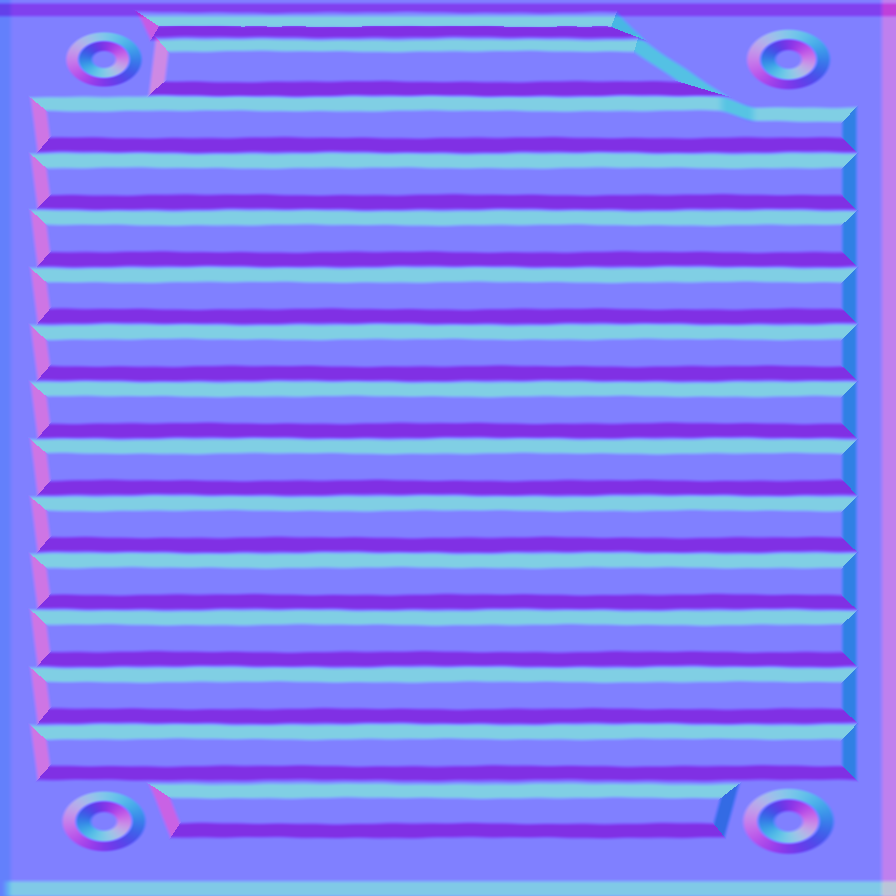
Reproduce this texture map procedurally as a Shadertoy shader.

```glsl
// Tangent-space normal map of a louvered vent plate with four corner screws.
#define SLATS 12
#define PITCH 0.06374
#define SLAT_HEIGHT 0.0458
#define FIRST_TOP 0.8841
#define BEVEL 0.0112
#define STEEPNESS 0.62
#define WOBBLE 0.0005

// Soft-edged ridge of half width w around zero.
float band(float d, float w) {
    return 1.0 - smoothstep(0.42 * w, w, abs(d));
}

// Tilt along the rim of a raised panel; slant leans the left and right ends.
vec2 panelTilt(vec2 p, vec2 lo, vec2 hi, vec2 slant) {
    vec2 leftDir = normalize(vec2(-1.0, -slant.x));
    vec2 rightDir = normalize(vec2(1.0, slant.y));
    float leftD = dot(p - vec2(lo.x, hi.y), leftDir);
    float rightD = dot(p - hi, rightDir);
    float topD = p.y - hi.y;
    float bottomD = lo.y - p.y;

    float d = topD;
    vec2 dir = vec2(0.0, 1.0);
    if (bottomD > d) { d = bottomD; dir = vec2(0.0, -1.0); }
    if (leftD > d) { d = leftD; dir = leftDir; }
    if (rightD > d) { d = rightD; dir = rightDir; }
    return dir * band(d, BEVEL) * STEEPNESS;
}

// Raised oval ring with a dished centre.
vec2 screwTilt(vec2 p, vec2 center, vec2 radius) {
    vec2 q = (p - center) / radius;
    float r = length(q);
    vec2 dir = q / max(r, 0.001);
    return dir * (0.55 * band(r - 0.88, 0.24) - 0.58 * band(r - 0.52, 0.27));
}

// Inward slopes along the border of the plate.
vec2 frameTilt(vec2 p) {
    vec2 tilt = vec2(0.0);
    tilt.y -= 0.50 * band(p.y - 0.989, 0.010);
    tilt.y += 0.58 * band(p.y - 0.008, 0.012) * smoothstep(0.0, 0.015, p.x);
    tilt.x -= 0.50 * band(p.x - 0.994, 0.014);
    tilt.x += 0.22 * band(p.x - 0.002, 0.014);
    return tilt;
}

// Uneven casting of the long edges, from layered sines.
float unevenness(vec2 p) {
    return sin(p.x * 23.0 + p.y * 71.0) + 0.6 * sin(p.x * 61.0 - p.y * 113.0)
         + 0.4 * sin(p.x * 147.0 + p.y * 39.0);
}

void mainImage(out vec4 fragColor, in vec2 fragCoord) {
    vec2 p = fragCoord / iResolution.xy;
    vec2 tilt = frameTilt(p);
    vec2 q = p + vec2(0.0, WOBBLE * unevenness(p));

    // Louver slats; the first one steps down at its right end
    for (int i = 0; i < SLATS; i++) {
        float top = FIRST_TOP - float(i) * PITCH;
        float bottom = top - SLAT_HEIGHT;
        float corner = 0.0;
        if (i == 0) {
            top -= 0.0117 * smoothstep(0.800, 0.845, p.x);
            corner = band(p.x - 0.823, 0.025) * band(p.y - top, BEVEL);
        }
        tilt += panelTilt(q, vec2(0.043, bottom), vec2(0.948, top), vec2(0.13, 0.0));
        tilt += corner * vec2(0.32, -0.08);
    }

    // Short panels above and below the slats
    tilt += panelTilt(q, vec2(0.166, 0.9635), vec2(0.685, 0.9779), vec2(0.5, 1.0));
    tilt += panelTilt(q, vec2(0.181, 0.9010), vec2(0.710, 0.9505), vec2(-0.12, 1.5));
    tilt += panelTilt(q, vec2(0.178, 0.0729), vec2(0.8145, 0.1172), vec2(0.4, -0.27));

    // Corner screws, larger toward the lower right
    for (int i = 0; i < 4; i++) {
        vec2 side = vec2(i % 2, i / 2);
        vec2 center = mix(vec2(0.116, 0.0833), vec2(0.880, 0.9336), side);
        float size = 0.044 + 0.004 * side.x - 0.004 * side.y;
        tilt += screwTilt(p, center, size * vec2(1.0, 0.72));
    }

    // Pack the unit normal; red grows toward the left
    tilt *= min(1.0, 0.72 / max(length(tilt), 0.001));
    vec3 normal = vec3(-tilt.x, tilt.y, sqrt(1.0 - dot(tilt, tilt)));
    fragColor = vec4(0.5 + 0.5 * normal, 1.0);
}
```
